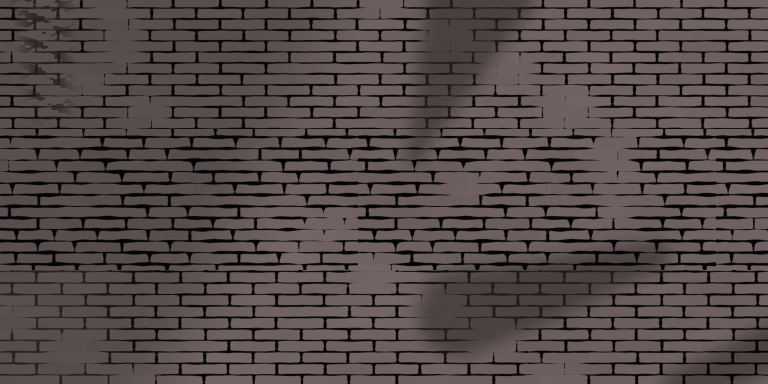
A Shadertoy shader for this texture:

```glsl
// Weathered mauve brick wall in three courses bands, with black joints and soft shadows.

// Colours
const vec3 BRICK_LIGHT  = vec3(0.455, 0.395, 0.395);
const vec3 BRICK_DARK   = vec3(0.345, 0.305, 0.305);
const vec3 JOINT_BLACK  = vec3(0.015, 0.015, 0.015);
const vec3 JOINT_BROWN  = vec3(0.165, 0.125, 0.125);
const vec3 STAIN_COLOR  = vec3(0.205, 0.155, 0.150);

// Bands: first joint, course height, brick length, bricks per repeat
const vec4 BAND_TOP    = vec4(0.0208, 0.0286, 0.1200, 17.0);
const vec4 BAND_MIDDLE = vec4(0.3568, 0.0301, 0.1165, 8.0);
const vec4 BAND_BOTTOM = vec4(0.7370, 0.0299, 0.1250, 11.0);
const float MIDDLE_START = 0.335;
const float BOTTOM_START = 0.703;

// Joints, as half widths in canvas heights
const float BED_GAP      = 0.0019;
const float HEAD_GAP     = 0.0033;
const float CORNER_ROUND = 0.0060;
const float BOND_PHASE   = 0.27;
const float HEAD_JITTER  = 0.16;
const float HEAD_MISSING = 0.10;
const float SHADOW_DEPTH = 0.32;

float hash(vec2 c) {
    return fract(sin(dot(c, vec2(127.1, 311.7))) * 43758.5);
}

// Layered sines, about -1 to 1
float waves(vec2 p) {
    return 0.5 * sin(p.x + 1.7 * sin(p.y))
         + 0.3 * sin(2.3 * p.x - 1.9 * p.y + 1.3)
         + 0.2 * sin(4.7 * p.x + 3.1 * p.y);
}

float smoothMin(float a, float b, float k) {
    float h = max(k - abs(a - b), 0.0) / k;
    return min(a, b) - 0.25 * h * h * k;
}

// Soft capsule from a to b whose radius runs from ra to rb
float softStroke(vec2 p, vec2 a, vec2 b, float ra, float rb) {
    vec2 ab = b - a;
    float t = clamp(dot(p - a, ab) / dot(ab, ab), 0.0, 1.0);
    float d = length(p - a - ab * t) - mix(ra, rb, t);
    return 1.0 - smoothstep(-0.04, 0.04, d);
}

// Signed distance to the joints (negative inside); also returns a brick tone
float jointDistance(vec2 p, vec4 band, float damage, float wear, out float tone) {
    float period = band.z * band.w;
    vec2 q = vec2(mod(p.x, period), p.y);
    q.y += 0.0007 * waves(vec2(q.x * 55.0, floor(p.y * 34.0)));

    // Bed joints: width swells and fades along each course
    float row = (q.y - band.x) / band.y;
    float bed = floor(row + 0.5);
    float bedGap = BED_GAP + 0.0009 * damage - 0.0035 * wear
                 + mix(0.0012, 0.0026, damage) * waves(vec2(q.x * 24.0, bed * 7.3));
    float bedDist = abs(row - bed) * band.y - bedGap;

    // Head joints: running bond with jitter, some missing or dripping
    float course = floor(row);
    float u = p.x / band.z - BOND_PHASE + 0.5 * mod(course, 2.0);
    float head = floor(u + 0.5);
    vec2 id = vec2(mod(head, band.w), course + band.w * 3.0);
    float shift = HEAD_JITTER * (hash(id) - 0.5) * (0.3 + damage);
    float rnd = hash(id + 19.7);
    float depth = fract(row);
    float drip = damage * step(0.55, rnd) * (0.0035 - 0.007 * depth);
    float headGap = HEAD_GAP + drip + 0.0012 * waves(vec2(depth * 5.0, rnd * 40.0));
    headGap -= 0.004 * wear + 0.02 * step(rnd, HEAD_MISSING + 0.12 * damage);
    float headDist = abs(u - head - shift) * band.z - headGap;

    tone = hash(vec2(mod(floor(u - shift), band.w), course + 4.0)) - 0.5;
    return smoothMin(bedDist, headDist, CORNER_ROUND);
}

void mainImage(out vec4 fragColor, in vec2 fragCoord) {
    // Canvas heights, measured down from the top edge
    vec2 p = fragCoord / iResolution.y;
    p.y = 1.0 - p.y;
    float aa = 0.8 / iResolution.y;

    // Choose the band of courses
    bool isMiddle = p.y > MIDDLE_START && p.y < BOTTOM_START;
    vec4 band = isMiddle ? BAND_MIDDLE : (p.y < MIDDLE_START ? BAND_TOP : BAND_BOTTOM);
    float damage = isMiddle ? 1.0 : 0.0;

    // Worn patches where joints close up
    float wear = smoothstep(0.45, 0.9, waves(p * vec2(5.0, 9.0) + 2.0));
    wear = max(wear, softStroke(p, vec2(1.58, 0.40), vec2(1.60, 0.53), 0.05, 0.04));
    wear = max(wear, softStroke(p, vec2(0.29, 0.02), vec2(0.33, 0.15), 0.05, 0.03));

    float tone;
    float d = jointDistance(p, band, damage, wear, tone);

    // Slanting light and broad shadows
    float light = smoothstep(-0.16, 0.14, p.x - 0.88 + 0.45 * p.y);
    light *= 0.82 + 0.18 * waves(p * vec2(4.0, 6.0));
    float wedge = softStroke(p, vec2(1.25, -0.02), vec2(1.08, 0.40), 0.14, 0.02);
    float lowPatch = softStroke(p, vec2(1.20, 0.82), vec2(1.70, 0.67), 0.11, 0.04);
    float corner = softStroke(p, vec2(1.78, 1.02), vec2(2.02, 0.90), 0.06, 0.06);
    float shadow = max(wedge, max(lowPatch, corner));

    // Brick faces, with a ragged brown stain at the upper left
    vec3 brick = mix(BRICK_DARK, BRICK_LIGHT, light) * (1.0 + 0.05 * tone);
    brick *= 1.0 - SHADOW_DEPTH * shadow;
    float stain = softStroke(p, vec2(0.11, 0.0), vec2(0.13, 0.27), 0.06, 0.04);
    float ragged = smoothstep(0.15, 0.25, waves(p * vec2(38.0, 95.0)));
    brick = mix(brick, STAIN_COLOR, stain * ragged);

    // Joints: black, faded to brown in the stained areas
    float lowerLeft = (1.0 - smoothstep(0.15, 0.45, p.x)) * step(BOTTOM_START, p.y);
    float faded = max(max(stain, lowerLeft), 0.8 * max(wedge, lowPatch) * (1.0 - damage));
    vec3 joint = mix(JOINT_BLACK, JOINT_BROWN, faded);

    fragColor = vec4(mix(joint, brick, smoothstep(-aa, aa, d)), 1.0);
}
```
